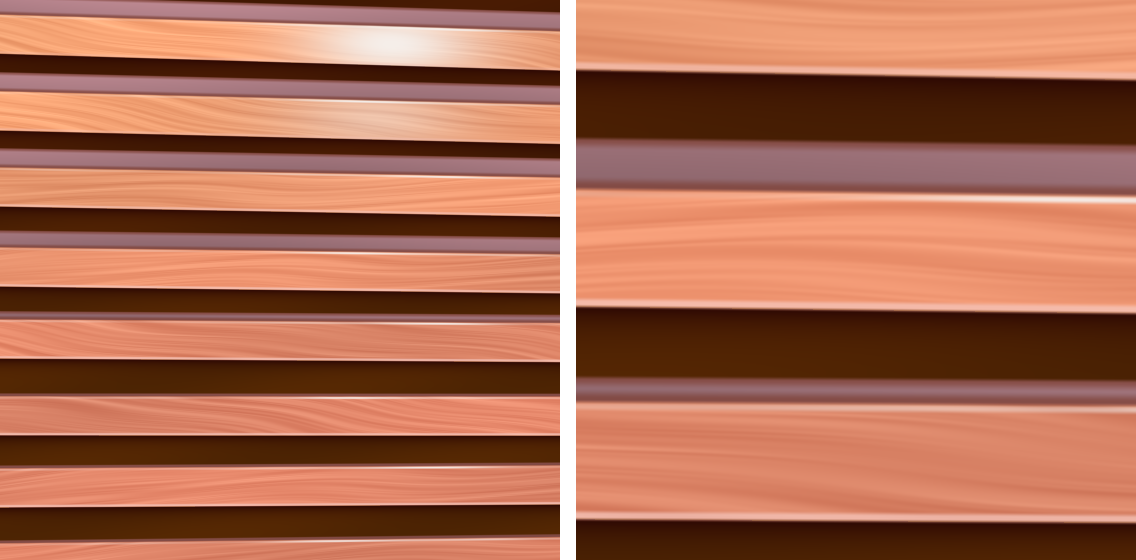
Left: the whole. Right: its middle third, enlarged.
Reproduce this texture procedurally as a Shadertoy shader.

```glsl
// Eight glossy wooden slats, slightly fanned, with dark gaps and mauve upper faces.

// Layout, in canvas units measured from the top
const int   SLATS      = 8;
const float FIRST_TOP  = 0.026;
const float PITCH      = 0.1349;
const float THICKNESS  = 0.0700;
const float TILT_FIRST = 0.0300;   // drop across the canvas of the first slat
const float TILT_STEP  = 0.0059;   // change of drop per slat
const float LEDGE_WIDE = 0.0340;   // visible upper face, high slats
const float LEDGE_THIN = 0.0050;   // visible upper face, low slats
const float SOFTNESS   = 0.0016;
const float GRAIN      = 0.085;
const float TAU        = 6.2831853;

const vec3 WOOD_HIGH  = vec3(0.955, 0.640, 0.455);
const vec3 WOOD_LOW   = vec3(0.875, 0.520, 0.410);
const vec3 GRAIN_TINT = vec3(0.75, 1.00, 0.95);
const vec3 GAP_HIGH   = vec3(0.270, 0.100, 0.010);
const vec3 GAP_LOW    = vec3(0.320, 0.150, 0.012);
const vec3 SHADOW     = vec3(0.170, 0.025, 0.010);
const vec3 LEDGE      = vec3(0.650, 0.470, 0.500);
const vec3 LEDGE_EDGE = vec3(0.500, 0.260, 0.220);
const vec3 EDGE_PINK  = vec3(0.960, 0.770, 0.730);
const vec3 GLARE      = vec3(0.960, 0.950, 0.940);

float hash(float n) { return fract(sin(n * 91.345 + 3.7) * 4375.85); }

// Soft mask that is one between lo and hi
float band(float v, float lo, float hi, float soft) {
    return smoothstep(lo - soft, lo + soft, v) * (1.0 - smoothstep(hi - soft, hi + soft, v));
}

// Height of a slat's top edge, with uneven spacing
float slatTop(float k, float x) {
    float swell = 0.5 - 0.5 * cos(TAU * k / 7.0);
    float uneven = swell * (0.0083 - 0.0033 * cos(0.5 * TAU * k));
    return FIRST_TOP + k * PITCH + uneven + (TILT_FIRST - TILT_STEP * k) * x;
}

// Layered sines, bent into long slanting wood fibres
float woodGrain(vec2 p, float k) {
    float seed = hash(k) * 20.0;
    float slant = mix(-0.12, 0.05, step(0.62, fract(k * 0.25 + 0.2)));
    float y = p.y + slant * p.x + 0.012 * sin(p.x * 5.0 + seed)
            + 0.004 * sin(p.x * 13.0 + p.y * 40.0 + seed * 2.0);
    float sum = 0.0, amp = 0.5, freq = 230.0;
    for (int i = 0; i < 4; i++) {
        float phase = seed * float(i + 1);
        float fade = 0.6 + 0.4 * sin(p.x * (7.0 + 5.0 * float(i)) + y * 90.0 + phase);
        sum += amp * fade * sin(y * freq + 1.6 * sin(y * freq * 0.37 + p.x * 6.0 + phase));
        freq *= 1.73;
        amp *= 0.68;
    }
    return sum;
}

vec3 woodFace(float x, float d, float k) {
    float lowness = smoothstep(0.5, 5.0, k);
    vec3 col = mix(WOOD_HIGH, WOOD_LOW, clamp(lowness + 0.25 * x * (1.0 - lowness), 0.0, 1.0));
    col += GRAIN * GRAIN_TINT * woodGrain(vec2(x, d), k);
    col *= 1.0 + 0.04 * sin(x * 4.0 + k * 2.1);

    // Lamp reflection on the highest slats
    vec2 spot = vec2((x - 0.70 + 0.03 * k) / 0.17, (d / THICKNESS - 0.45) / 0.95);
    col = mix(col, GLARE, 0.95 * exp(-dot(spot, spot)) * exp(-0.75 * k * k));

    // Bright upper rim, strongest right of centre, and pink lower rim
    float sheen = 0.30 + 0.60 * smoothstep(0.40, 0.65, x) * (1.0 - smoothstep(0.78, 1.0, x));
    sheen *= 0.75 + 0.25 * sin(x * 17.0 + k * 3.3);
    col = mix(col, GLARE, sheen * band(d, 0.001, 0.0045, SOFTNESS));
    float lowerRim = band(d, THICKNESS - 0.0045, THICKNESS, SOFTNESS);
    return mix(col, EDGE_PINK, lowerRim * mix(0.30, 0.75, smoothstep(0.0, 3.0, k)));
}

void mainImage(out vec4 fragColor, in vec2 fragCoord) {
    vec2 uv = fragCoord / iResolution.xy;
    float x = uv.x, down = 1.0 - uv.y;
    float soft = max(SOFTNESS, 0.75 / iResolution.y);

    // Dark space behind the slats
    vec3 col = mix(GAP_HIGH, GAP_LOW, smoothstep(0.1, 0.7, down));
    col *= 1.0 + 0.06 * sin(x * 9.0 + down * 31.0);

    for (int i = 0; i < SLATS; i++) {
        float k = float(i);
        float d = down - slatTop(k, x);
        float ledge = mix(LEDGE_WIDE, LEDGE_THIN, smoothstep(2.4, 5.0, k));

        // Shadow hugging the underside
        float below = d - THICKNESS;
        col = mix(col, SHADOW, step(0.0, below) * exp(-max(below, 0.0) / 0.011));

        // Upper face, lighter toward the top slats, brown along both borders
        float across = clamp((d + ledge) / ledge, 0.0, 1.0);
        vec3 face = LEDGE * (1.10 - 0.035 * k - 0.10 * across + 0.05 * sin(x * 5.0 + k));
        float border = 1.0 - band(d, 0.004 - ledge, -0.005, 0.003);
        face = mix(face, LEDGE_EDGE, 0.75 * border);
        col = mix(col, face, band(d, -ledge, 0.001, soft));

        col = mix(col, woodFace(x, d, k), band(d, 0.0, THICKNESS, soft));
    }
    fragColor = vec4(clamp(col, 0.0, 1.0), 1.0);
}
```
